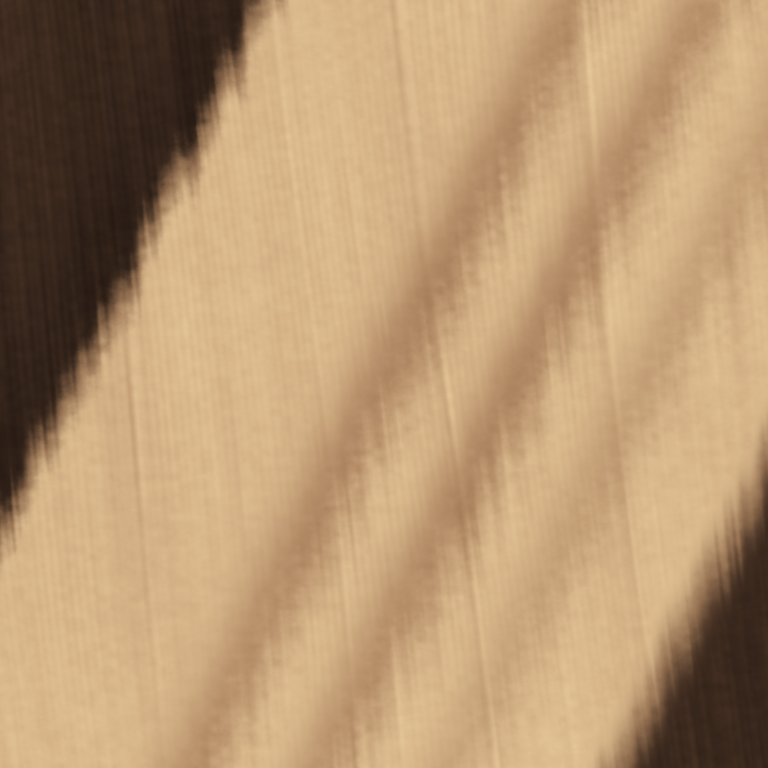
Write a WebGL 2 fragment shader that draws this texture.

```glsl
#version 300 es
precision highp float;
// Pale wood in slanting sunlight: dark shade in two corners, soft shadow bands between.
// Light depends on one slanted coordinate; stretched value noise gives the grain,
// which also frays the shadow edges. Fine mottling and a few veins finish it.

uniform vec2 u_resolution;
out vec4 fragColor;

const vec3 SHADE = vec3(0.215, 0.148, 0.108);
const vec3 AMBER = vec3(0.57, 0.43, 0.31);
const vec3 BAND = vec3(0.685, 0.525, 0.385);
const vec3 SAND = vec3(0.815, 0.675, 0.508);
const vec3 CREAM = vec3(0.885, 0.765, 0.582);

float hash(vec2 p) {
  return fract(sin(dot(p, vec2(127.1, 311.7))) * 43758.5453);
}

float noise(vec2 p) {
  vec2 i = floor(p), f = fract(p);
  f = f * f * (3.0 - 2.0 * f);
  float low = mix(hash(i), hash(i + vec2(1.0, 0.0)), f.x);
  float high = mix(hash(i + vec2(0.0, 1.0)), hash(i + vec2(1.0)), f.x);
  return mix(low, high, f.y);
}

float fbm(vec2 p) {
  float sum = 0.0, amp = 0.5;
  for (int i = 0; i < 4; i++) {
    sum += amp * noise(p);
    p = mat2(1.6, 1.2, -1.2, 1.6) * p + 7.3;
    amp *= 0.5;
  }
  return sum;
}

float bell(float d, float width) {
  return exp(-d * d / (width * width));
}

// Long fibres, centred on zero
float fibres(vec2 g) {
  float broad = noise(g * vec2(38.0, 1.6));
  float middle = noise(g * vec2(95.0, 3.0) + 11.0);
  float fine = noise(g * vec2(210.0, 7.0) + 23.0);
  return broad * 0.35 + middle * 0.4 + fine * 0.25 - 0.5;
}

// Regular pinstripes that fade in and out
float pinstripes(vec2 g) {
  return sin(g.x * 590.0 + 2.0 * noise(g * 5.0)) * noise(g * vec2(9.0, 4.0) + 4.0);
}

// Widely spaced veins: a dark line with a pale one to its right
float veins(vec2 g) {
  float sum = 0.0;
  for (int i = 0; i < 5; i++) {
    float k = float(i);
    float centre = 0.225 + 0.215 * k + 0.03 * sin(2.0 * k);
    float d = g.x - centre - 0.012 * (noise(vec2(g.y * 3.0, k * 9.0)) - 0.5);
    float fade = noise(vec2(g.y * 4.0, k * 5.0 + 2.0));
    sum += fade * (bell(d - 0.006, 0.005) - 0.8 * bell(d + 0.003, 0.004));
    sum -= 0.35 * smoothstep(-0.07, 0.0, d) * (1.0 - smoothstep(0.0, 0.005, d));
  }
  return sum;
}

// Three parallel soft shadows, the last one fainter
float shadowBands(float s, float y) {
  float sum = 0.0;
  for (int i = 0; i < 3; i++) {
    float k = float(i);
    float strength = i < 2 ? 0.95 : 0.5;
    strength *= 0.72 + 0.28 * bell(y - 0.55, 0.4);
    sum += strength * bell(s - 0.247 - 0.172 * k, 0.048);
  }
  return sum;
}

// Direct light between the two dark corners
float sunlight(float s) {
  return smoothstep(-0.188, -0.105, s) * (1.0 - smoothstep(0.735, 0.865, s));
}

void main() {
  vec2 p = gl_FragCoord.xy / u_resolution;
  vec2 grain = vec2(p.x + 0.11 * p.y + 0.006 * sin(p.y * 5.0 + p.x * 7.0), p.y);
  float fibre = fibres(grain);
  float stripe = pinstripes(grain);
  float mottle = fbm(p * vec2(75.0, 95.0)) - 0.47;
  float cloud = fbm(p * vec2(7.0, 3.5) + 3.0) - 0.47;
  float vein = veins(grain);

  // Slanted light coordinate, frayed by the grain
  float s = p.x - 0.5 * p.y + 0.045 * fibre + 0.012 * mottle;
  float light = sunlight(s);
  float band = shadowBands(s, p.y);

  // Lit wood
  float warmth = 0.62 - 0.28 * p.y + 0.7 * cloud + 0.75 * fibre + 0.65 * mottle;
  warmth += 0.14 * bell(s - 0.335, 0.05) + 0.1 * bell(s - 0.51, 0.05);
  vec3 lit = mix(SAND, CREAM, warmth + 0.12 * stripe + 0.35 * vein);
  lit = mix(lit, BAND + 0.08 * fibre + 0.07 * mottle, clamp(band, 0.0, 1.0));
  lit += 0.014 * vein;

  // Shaded wood, with a deeper rim beside the left edge
  float rim = bell(s + 0.2, 0.07);
  vec3 dark = SHADE * (1.06 + 0.45 * fibre + 0.25 * mottle + 0.05 * stripe - 0.2 * rim);
  dark += 0.012 * vein;

  // Light passes through amber on its way to full sun
  vec3 col = mix(dark, AMBER, smoothstep(0.0, 0.5, light));
  col = mix(col, lit, smoothstep(0.35, 0.95, light));
  fragColor = vec4(clamp(col, 0.0, 1.0), 1.0);
}
```
